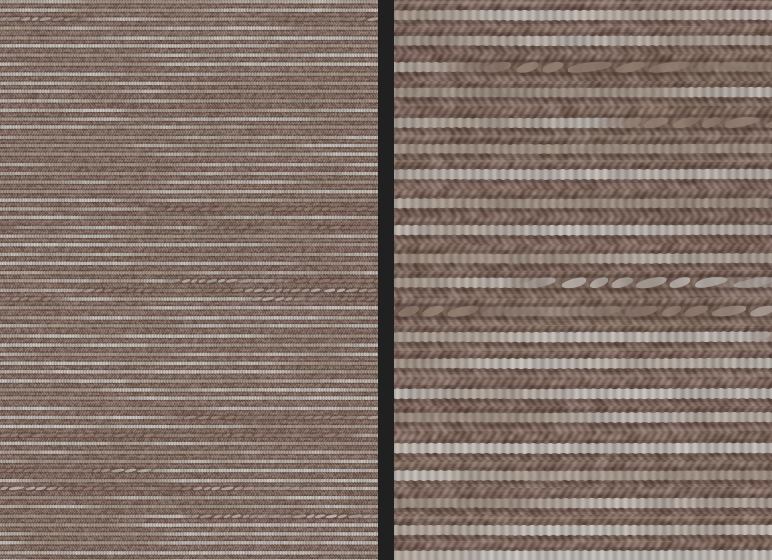
Left, the full canvas; right, a detail of the centre.
Write a WebGL 2 fragment shader that draws this texture.

```glsl
#version 300 es
precision highp float;
// Woven ribbed cloth: pale beaded weft cords over a brown twill ground.
// Layered sines fade each cord along its length, cell hashes vary the
// stitches, and occasional rows carry longer slanted slub stitches.
uniform vec2 u_resolution;
out vec4 fragColor;

const float TAU = 6.2831853;
const float ROWS = 62.0;       // cords down the cloth
const float STITCHES = 148.0;  // fine stitches across
const float SLUBS = 36.0;      // long stitches across

const vec3 SHADOW = vec3(0.30, 0.21, 0.17);
const vec3 BROWN  = vec3(0.54, 0.46, 0.415);
const vec3 MAUVE  = vec3(0.55, 0.455, 0.43);
const vec3 OLIVE  = vec3(0.64, 0.59, 0.54);
const vec3 PALE   = vec3(0.75, 0.73, 0.71);

float hash(vec2 p) {
  vec3 q = fract(vec3(p.xyx) * 0.1031);
  q += dot(q, q.yzx + 33.33);
  return fract((q.x + q.y) * q.z);
}

// Slow wave along a thread, roughly -1 to 1, different for each seed
float drift(float x, float seed) {
  float phase = TAU * hash(vec2(seed, 7.0));
  return 0.50 * sin(x * 4.7 + phase)
       + 0.30 * sin(x * 11.3 + phase * 2.3)
       + 0.20 * sin(x * 27.0 + phase * 3.7);
}

// Soft-edged band of half width w around zero
float band(float d, float w, float soft) {
  return 1.0 - smoothstep(w - soft, w + soft, abs(d));
}

// Rounded stitches along a thread, 0 in the gaps and 1 on the crowns
float beads(float t) {
  return 0.5 + 0.5 * cos(TAU * t);
}

// Random tone per cell, blended across cell borders
float cellTone(vec2 p) {
  vec2 cell = floor(p);
  vec2 f = smoothstep(0.0, 1.0, fract(p));
  float low  = mix(hash(cell), hash(cell + vec2(1, 0)), f.x);
  float high = mix(hash(cell + vec2(0, 1)), hash(cell + vec2(1, 1)), f.x);
  return mix(low, high, f.y);
}

// Two lines of slanted stitches leaning opposite ways, with fibre flecks
vec3 twillGround(vec2 uv, float v, float row) {
  float lean = v < 0.0 ? 1.0 : -1.0;
  float stitch = beads(uv.x * STITCHES + lean * v * 2.2 + hash(vec2(row, 3.0)));
  float fleck = cellTone(vec2(uv.x * STITCHES * 1.3, uv.y * ROWS * 5.0));
  float tint = 0.5 + 0.5 * drift(uv.x, row + 90.0);
  float light = 0.20 + 0.42 * stitch + 0.66 * fleck;
  return mix(SHADOW, mix(BROWN, MAUVE, tint), light);
}

// Slim slanted stitch, tapering at both ends
float slubStitch(float x, float v, float row, float soft) {
  float t = x * SLUBS + 0.6 * drift(x * 3.0, row);
  float along = fract(t) - 0.5;
  float size = 0.8 + 0.2 * hash(vec2(floor(t), row));
  float taper = sqrt(max(0.0, 1.0 - pow(along / (0.5 * size), 2.0)));
  return band(v - along * 0.24, 0.17 * taper, soft) * smoothstep(0.0, 0.4, taper);
}

void main() {
  vec2 uv = gl_FragCoord.xy / u_resolution;
  float soft = 0.6 * ROWS / u_resolution.y;

  // Row layout, with slightly uneven cord spacing
  float y = uv.y * ROWS + 0.65 + 0.012 * drift(uv.x * 2.0, 5.0);
  float row = floor(y);
  float v = fract(y) - 0.5 - 0.18 * (hash(vec2(row, 1.0)) - 0.5);

  // Ground darkens beside the cords
  vec3 color = twillGround(uv, v, row);
  color *= 1.0 - 0.15 * band(abs(v) - 0.25, 0.07, soft);

  // Faint secondary thread between cords
  float thread = band(abs(v) - 0.46, 0.05, soft);
  color = mix(color, OLIVE, 0.40 * thread * hash(vec2(row, 11.0)));

  // Cord fades between a dull and a pale yarn
  float bias = 0.5 * (hash(vec2(row, 2.0)) - 0.5);
  float pale = smoothstep(-0.5, 0.6, drift(uv.x, row) + bias);
  float bead = beads(uv.x * STITCHES * 0.9 + hash(vec2(row, 4.0)));
  float wear = cellTone(vec2(uv.x * STITCHES * 0.6, row));
  vec3 yarn = mix(OLIVE, PALE, pale) * (0.82 + 0.15 * bead + 0.13 * wear);
  float cord = band(v, 0.15 + 0.02 * pale + 0.03 * bead, soft);

  // Some rows swap the cord for long stitches over part of their length
  float hasSlub = step(0.78, hash(vec2(row, 21.0)));
  float slubZone = hasSlub * smoothstep(-0.2, 0.3, drift(uv.x * 0.8, row + 40.0));
  color = mix(color, yarn, cord * (0.82 + 0.14 * pale) * (1.0 - 0.85 * slubZone));
  float slub = slubStitch(uv.x, v, row, soft);
  float slubPale = pale * step(0.4, hash(vec2(row, 31.0)));
  vec3 slubColor = mix(BROWN * 1.1, PALE, slubPale) * (0.88 + 0.14 * wear);
  color = mix(color, SHADOW, 0.25 * slubZone * band(v, 0.27, soft));
  color = mix(color, slubColor, 0.9 * slub * slubZone);

  // Broad, gentle unevenness of the dye
  color *= 1.0 + 0.012 * drift(uv.y * 1.5 + uv.x * 0.4, 70.0);
  fragColor = vec4(color, 1.0);
}
```
